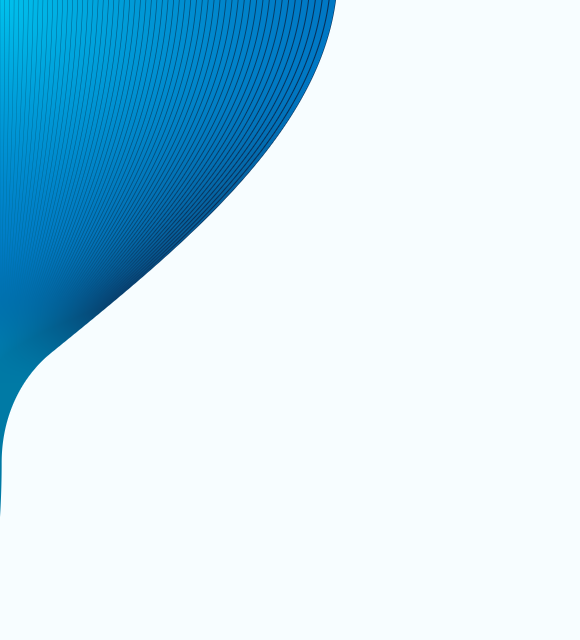
Give the GLSL for this background, as a WebGL 2 fragment shader.

```glsl
#version 300 es
precision highp float;
// A blue fan of fine lines that hangs from the top left and narrows downward.
// Two cubic curves give its right edge; the lines are scaled copies of that
// edge, laid over a cyan to blue gradient with a shaded lower rim.
uniform vec2 u_resolution;
out vec4 fragColor;

vec2 bezier(vec2 a, vec2 b, vec2 c, vec2 d, float t) {
    float s = 1.0 - t;
    return s * s * s * a + 3.0 * s * s * t * b + 3.0 * s * t * t * c + t * t * t * d;
}

// Where the curve meets a given depth: x position and slope dx/dy
vec2 crossing(vec2 a, vec2 b, vec2 c, vec2 d, float depth) {
    float low = 0.0, high = 1.0;
    for (int i = 0; i < 18; i++) {
        float mid = 0.5 * (low + high);
        if (bezier(a, b, c, d, mid).y < depth) low = mid;
        else high = mid;
    }
    float t = 0.5 * (low + high), s = 1.0 - t;
    vec2 tangent = s * s * (b - a) + 2.0 * s * t * (c - b) + t * t * (d - c);
    return vec2(bezier(a, b, c, d, t).x, tangent.x / max(tangent.y, 1e-4));
}

// Right edge of the fan: broad sweep, narrow neck, then a thin tail
vec2 fanEdge(float depth) {
    vec2 neck = vec2(0.078, 0.553), tail = vec2(0.0026, 0.723);
    if (depth < neck.y)
        return crossing(vec2(0.525, 0.0), vec2(0.497, 0.215), vec2(0.277, 0.391), neck, depth);
    if (depth < tail.y)
        return crossing(neck, vec2(0.0325, 0.591), vec2(0.0026, 0.651), tail, depth);
    float s = (depth - tail.y) / 0.085;
    return vec2(tail.x * (1.0 - s * s), -2.0 * tail.x * s / 0.085);
}

// Cyan corner fading to blue, a dark lower rim and a teal neck
vec3 fanColor(float x, float depth, float u) {
    float reach = min(length(vec2(x / 0.525, depth / 0.45)), 1.0);
    vec3 color = mix(vec3(0.0, 0.76, 0.93), vec3(0.0, 0.47, 0.77), 1.0 - pow(1.0 - reach, 1.5));
    float rim = u * u * smoothstep(0.08, 0.40, depth) * (1.0 - smoothstep(0.43, 0.58, depth));
    color = mix(color, vec3(0.05, 0.27, 0.44), 0.6 * rim);
    float low = smoothstep(0.36, 0.50, depth) * (1.0 - smoothstep(0.50, 0.62, depth));
    color = mix(color, vec3(0.0, 0.40, 0.62), 0.45 * low * (1.0 - u));
    return mix(color, vec3(0.0, 0.57, 0.73), smoothstep(0.46, 0.64, depth));
}

void main() {
    vec2 p = gl_FragCoord.xy / u_resolution.y;
    float pixel = 1.0 / u_resolution.y;
    float depth = 1.0 - p.y;
    vec2 edge = fanEdge(depth);
    float width = max(edge.x, 0.0005);
    float u = clamp(p.x / width, 0.0, 1.0);

    // Line index grows across the fan; its gradient gives the true spacing
    float index = 72.0 * u - 12.0 * u * u;
    vec2 slope = vec2(1.0, u * edge.y) / width;
    float spacing = 1.0 / ((72.0 - 24.0 * u) * length(slope));
    float dist = abs(fract(index + 0.5) - 0.5) * spacing;

    // Filtered line cover, fading to its mean where lines crowd together
    float thick = mix(0.0007, 0.0017, u);
    float sharp = clamp((0.5 * (thick + pixel) - dist) / pixel, 0.0, min(1.0, thick / pixel));
    float mean = min(thick / spacing, 0.75);
    float cover = mix(mean, sharp, smoothstep(1.5, 3.0, spacing / pixel));
    float navy = u * (1.0 - smoothstep(0.44, 0.60, depth));
    vec3 lineColor = mix(vec3(0.0, 0.45, 0.62), vec3(0.03, 0.18, 0.34), navy);

    vec3 fan = mix(fanColor(p.x, depth, u), lineColor, cover);
    float inside = (edge.x - p.x) / sqrt(1.0 + edge.y * edge.y);
    float mask = clamp(inside / pixel + 0.5, 0.0, 1.0);
    fragColor = vec4(mix(vec3(0.97, 0.992, 1.0), fan, mask), 1.0);
}
```
